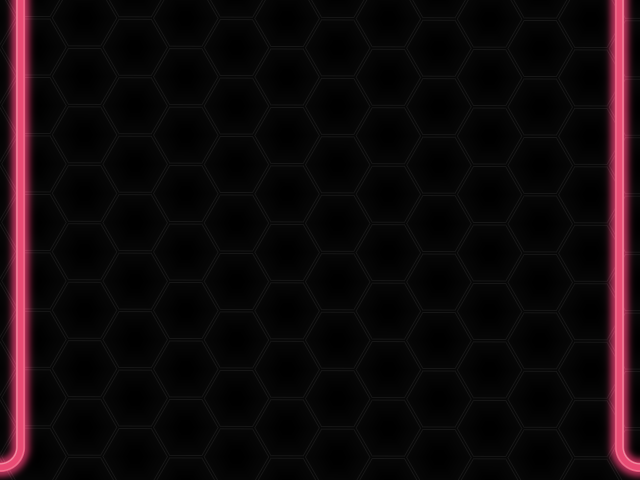
Give the GLSL for this background, as a WebGL 2 fragment shader.

```glsl
#version 300 es
precision highp float;
// Dark honeycomb of double-lined hexagons between two glowing pink neon rails.

uniform vec2 u_resolution;
out vec4 outColor;

// Lengths are fractions of the canvas height.
const float APOTHEM = 0.0609;                       // hexagon centre to edge
const vec2 LATTICE = APOTHEM * vec2(3.4641, 2.0);   // repeat of the honeycomb
const vec2 HEX_ORIGIN = vec2(-0.0686, 0.474);       // from the bottom centre
const float HEX_SHEAR = 0.003;
const float LINE_OFFSET = 0.0026;
const float LINE_HALF_WIDTH = 0.0009;
const vec3 LINE_COLOR = vec3(0.092);
const vec3 CELL_RIM = vec3(0.024);

const float RAIL_INSET = 0.0427;                    // also the corner radius
const float CORNER_HEIGHT = 0.0690;
const float RAIL_HALF_WIDTH = 0.0098;
const float HIGHLIGHT_OFFSET = 0.0073;
const float GLOW_REACH = 0.0122;
const vec3 RAIL_COLOR = vec3(0.91, 0.29, 0.45);
const vec3 HIGHLIGHT_COLOR = vec3(0.93, 0.58, 0.65);
const vec3 GLOW_COLOR = vec3(0.61, 0.15, 0.29);

// Antialiased stroke around distance zero.
float stroke(float d, float halfWidth, float pixel) {
    return clamp((halfWidth - abs(d)) / pixel + 0.5, 0.0, 1.0);
}

// Distance from a point to the edge of its flat-topped hexagon.
float hexEdge(vec2 p) {
    vec2 a = mod(p + 0.5 * LATTICE, LATTICE) - 0.5 * LATTICE;
    vec2 b = mod(p, LATTICE) - 0.5 * LATTICE;
    vec2 q = abs(dot(a, a) < dot(b, b) ? a : b);
    return APOTHEM - max(q.y, dot(q, vec2(0.8660, 0.5)));
}

// Signed distance to the rails, negative toward the canvas sides.
float railDistance(vec2 p, float halfWidth) {
    float fromSide = halfWidth - abs(p.x);
    return length(vec2(fromSide, min(p.y - CORNER_HEIGHT, 0.0))) - RAIL_INSET;
}

vec3 honeycomb(vec2 p, float pixel) {
    p.y += HEX_SHEAR * p.x;
    float edge = hexEdge(p - HEX_ORIGIN);
    float rim = 1.0 - smoothstep(0.0, APOTHEM * 0.9, edge);
    float line = stroke(edge - LINE_OFFSET, LINE_HALF_WIDTH, pixel);
    return mix(CELL_RIM * rim, LINE_COLOR, line);
}

void main() {
    vec2 p = gl_FragCoord.xy / u_resolution.y;
    float halfWidth = 0.5 * u_resolution.x / u_resolution.y;
    float pixel = 1.0 / u_resolution.y;
    p.x -= halfWidth;

    vec3 color = honeycomb(p, pixel);

    // Soft halo, solid tube, then a light line along each side of the tube.
    float d = railDistance(p, halfWidth);
    float outside = max(abs(d) - RAIL_HALF_WIDTH, 0.0) / GLOW_REACH;
    color += GLOW_COLOR * exp(-outside * outside);
    color = mix(color, RAIL_COLOR, stroke(d, RAIL_HALF_WIDTH, pixel));
    float highlight = stroke(abs(d) - HIGHLIGHT_OFFSET, 0.0013, pixel);
    color = mix(color, HIGHLIGHT_COLOR, highlight * (d < 0.0 ? 0.9 : 0.55));

    outColor = vec4(color, 1.0);
}
```
